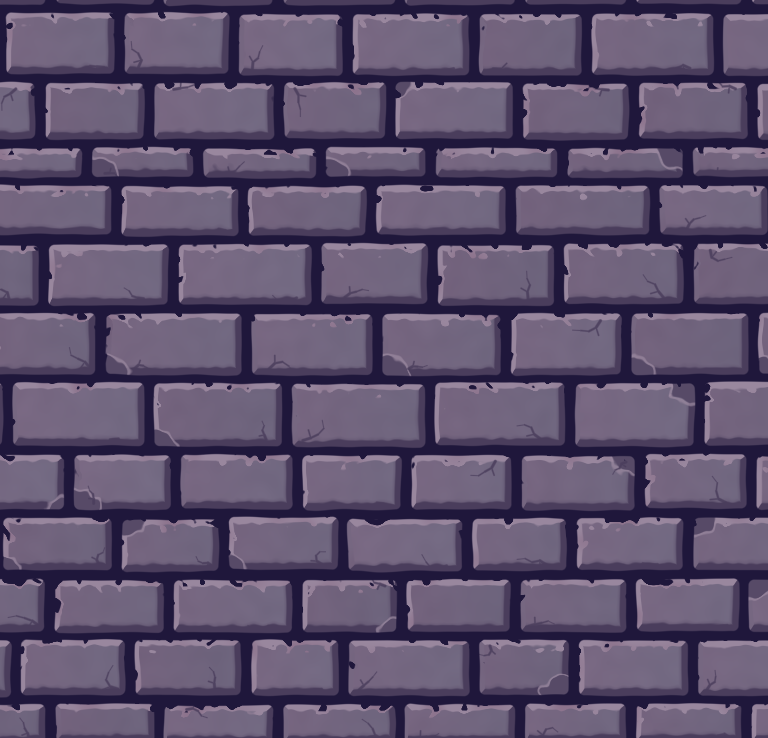
Reproduce this texture procedurally as a Shadertoy shader.

```glsl
// Painted castle wall: twelve courses of worn violet bricks over dark mortar.
// Each course has its own height, offset and pitch; hashes vary every brick,
// and gradient noise makes ragged bevels, nicks, broken corners and cracks.

const vec3 MORTAR = vec3(0.12, 0.09, 0.23);
const vec3 SHADE  = vec3(0.29, 0.24, 0.36);
const vec3 MID    = vec3(0.37, 0.32, 0.43);
const vec3 FACE   = vec3(0.45, 0.40, 0.50);
const vec3 LIGHT  = vec3(0.60, 0.53, 0.62);

const int COURSES = 12;
const float ASPECT = 0.9609;   // wall height in units of its width
const float FIRST_TOP = 0.0117;

// Course layout: height, first joint, brick pitch
const vec3 LAYOUT[COURSES] = vec3[COURSES](
    vec3(.0912, .003, .154), vec3(.0846, .053, .154), vec3(.0495, .109, .155),
    vec3(.0755, .147, .173), vec3(.0898, .065, .169), vec3(.0912, .141, .169),
    vec3(.0937, .023, .178), vec3(.0821, .079, .150), vec3(.0794, .004, .150),
    vec3(.0794, .077, .150), vec3(.0834, .016, .148), vec3(.0612, .068, .152));

vec2 hash2(vec2 p) {
    vec3 a = fract(p.xyx * vec3(0.1031, 0.1030, 0.0973));
    a += dot(a, a.yzx + 33.33);
    return fract((a.xx + a.yz) * a.zy);
}

float gradientNoise(vec2 p) {
    vec2 cell = floor(p), f = fract(p), u = f * f * (3.0 - 2.0 * f);
    vec4 g;
    for (int k = 0; k < 4; k++) {
        vec2 corner = vec2(k & 1, k >> 1);
        g[k] = dot(hash2(cell + corner + 57.0) * 2.0 - 1.0, f - corner);
    }
    return mix(mix(g.x, g.y, u.x), mix(g.z, g.w, u.x), u.y);
}

// Coverage of the region where the distance is negative
float fill(float dist, float soft) { return smoothstep(soft, -soft, dist); }

float roundBox(vec2 p, vec2 halfSize, float radius) {
    vec2 e = abs(p) - halfSize + radius;
    return length(max(e, 0.0)) + min(max(e.x, e.y), 0.0) - radius;
}

float segment(vec2 p, vec2 a, vec2 b) {
    vec2 ab = b - a;
    return length(p - a - ab * clamp(dot(p - a, ab) / dot(ab, ab), 0.0, 1.0));
}

// Tapering, wandering line with one side branch
float crack(vec2 p, vec2 start, float heading, float stride, vec2 seed) {
    float dist = 1.0;
    for (int i = 0; i < 4; i++) {
        heading += (hash2(seed + float(i) * 7.0).x - 0.5) * 1.9;
        vec2 next = start + stride * vec2(cos(heading), sin(heading));
        float width = 0.0019 * (1.0 - float(i) * 0.24);
        dist = min(dist, segment(p, start, next) - width);
        if (i == 1) {
            vec2 twig = stride * vec2(cos(heading + 1.4), sin(heading + 1.4));
            dist = min(dist, segment(p, start, start + twig) - width * 0.7);
        }
        start = next;
    }
    return dist;
}

// Horizontal position of joint k, in units of the pitch
float joint(float k, float course) {
    return k + (hash2(vec2(k + 20.0, course * 5.0 + 3.0)).x - 0.5) * 0.17;
}

vec3 brick(vec2 p, vec2 halfSize, vec2 id, float soft) {
    vec2 rndA = hash2(id), rndB = hash2(id + 71.0), rndC = hash2(id + 133.0);
    vec2 noiseAt = p + rndA * 9.0;
    float ragged = gradientNoise(noiseAt * 75.0);
    float broad = gradientNoise(noiseAt * 26.0);

    // Silhouette with wobble and nicks
    float nick = 0.008 * smoothstep(0.14, 0.42, ragged + broad * 0.5);
    nick *= smoothstep(-0.3, 0.6, p.y / halfSize.y - p.x / halfSize.x * 0.4);
    float body = roundBox(p, halfSize, 0.007) + nick + broad * 0.003;

    // Face with mottling, warmer toward the left
    vec3 color = FACE + (rndA.x - 0.5) * 0.025 + gradientNoise(noiseAt * 40.0) * 0.018;
    color += vec3(0.014, -0.004, 0.0) * -p.x / halfSize.x;

    // Bevel: lit left and top, shaded right and bottom
    vec2 low = p + halfSize - nick, high = halfSize - p;
    float lit = min(low.x / (0.0065 + 0.006 * broad), (high.y - nick) / (0.0075 + 0.006 * ragged));
    float dark = min(high.x / (0.0082 + 0.003 * broad), low.y / (0.0092 + 0.004 * ragged));
    color = mix(color, MID, 0.45 * smoothstep(1.6, 1.0, dark));
    vec3 litColor = mix(LIGHT, vec3(0.55, 0.45, 0.55), smoothstep(-0.1, 0.5, broad));
    float sideFade = 0.6 * step(0.6, rndC.x) * fill(low.x - high.y, soft);
    litColor = mix(litColor, MID, sideFade);
    vec3 bevel = mix(litColor, SHADE, fill((dark - lit) * 0.007, soft));
    color = mix(color, bevel, fill((min(lit, dark) - 1.0) * 0.007, soft));

    // Broken corner with a bright rim
    if (rndB.x < 0.28) {
        vec2 corner = halfSize * vec2(rndB.y < 0.65 ? -1.0 : 1.0, rndC.y < 0.75 ? -1.0 : 1.0);
        float broken = length((p - corner) * vec2(0.8, 1.0)) - mix(0.015, 0.026, rndC.x) - ragged * 0.008;
        color = mix(color, LIGHT, 0.75 * fill(abs(broken - 0.0016) - 0.0016, soft));
        color = mix(color, mix(MID, SHADE, 0.35), fill(broken, soft));
    }

    // Cracks run inward from the border, mostly at the lower right
    if (rndA.y < 0.75) {
        vec2 side = vec2(rndC.x < 0.7 ? 1.0 : -1.0, rndB.y < 0.72 ? -1.0 : 1.0);
        vec2 start = halfSize * side * vec2(mix(0.5, 0.9, rndC.y), 0.78);
        float line = crack(p, start, atan(-start.y, -start.x), mix(0.006, 0.011, rndB.x), id);
        color = mix(color, SHADE, 0.85 * fill(line, soft));
    }
    return mix(MORTAR, color, fill(body, soft));
}

void mainImage(out vec4 fragColor, in vec2 fragCoord) {
    vec2 uv = fragCoord / iResolution.xy;
    float depth = mod((1.0 - uv.y) * ASPECT - FIRST_TOP, ASPECT);

    // Find the course, then the brick between its two jittered joints
    int course = 0;
    while (course < COURSES - 1 && depth > LAYOUT[course].x) depth -= LAYOUT[course++].x;
    vec3 row = LAYOUT[course];
    float along = (uv.x - row.y) / row.z, rowId = float(course), k = floor(along);
    if (along < joint(k, rowId)) k -= 1.0;
    else if (along >= joint(k + 1.0, rowId)) k += 1.0;
    float left = joint(k, rowId), right = joint(k + 1.0, rowId);

    vec2 id = vec2(k + 11.0, rowId * 3.0 + 17.0);
    vec2 cellHalf = 0.5 * vec2((right - left) * row.z, row.x);
    vec2 p = vec2((along - 0.5 * (left + right)) * row.z, cellHalf.y - depth);
    p.y += (hash2(id + 211.0).x - 0.5) * 0.003;
    fragColor = vec4(brick(p, cellHalf - vec2(0.0068, 0.0058), id, 0.9 / iResolution.x), 1.0);
}
```
